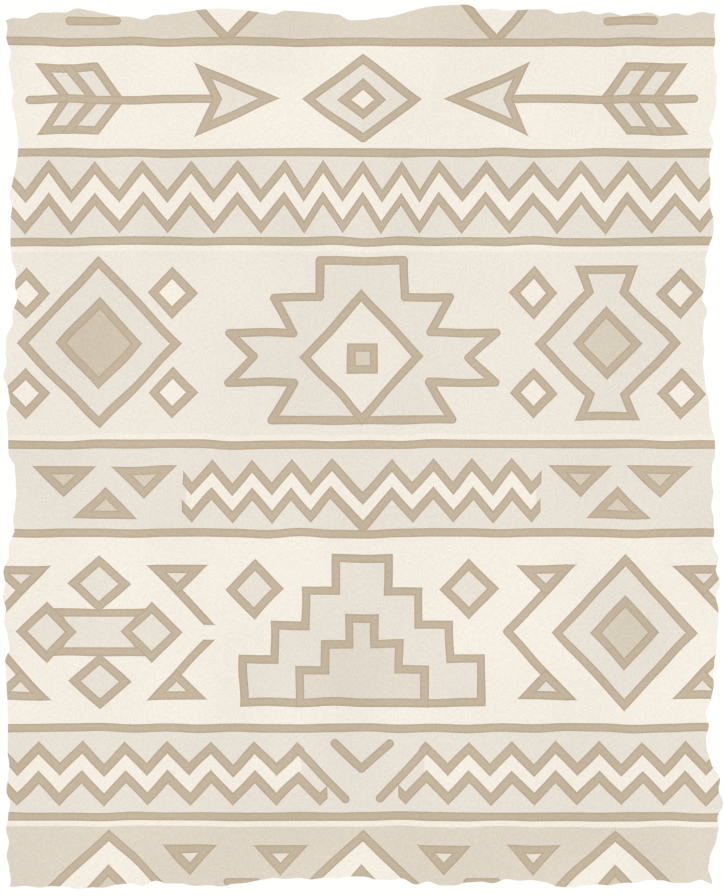
Give the GLSL for this pattern, as a WebGL 2 fragment shader.

```glsl
#version 300 es
precision highp float;
// Hand-inked bands on torn cream paper: arrows, zigzags, diamonds, stepped motifs.
// Bands are folded about the centre and drawn with distance functions;
// noise adds an unsteady hand, grain and ragged edges.
uniform vec2 u_resolution;
out vec4 outColor;

const vec2 SHEET = vec2(6.2, 7.68); // drawing units, y down
const float MID = 3.1, STROKE = 0.036, WOBBLE = 0.022, GRAIN = 0.022;
const vec3 CREAM = vec3(0.955, 0.933, 0.885), SOFT = vec3(0.91, 0.885, 0.84);
const vec3 SAND = vec3(0.85, 0.81, 0.74), WHITE = vec3(1, 1, 0.995);
const vec3 INK = vec3(0.77, 0.71, 0.62), INK_RIM = vec3(0.73, 0.65, 0.55);
const float RULES[7] = float[7](0.36, 1.31, 2.07, 3.81, 4.57, 6.24, 7.0);
// Right half of the stepped star
const vec2 STAR[11] = vec2[11](vec2(0, 2.23), vec2(0.36, 2.23), vec2(0.36, 2.55),
  vec2(0.75, 2.55), vec2(0.58, 2.85), vec2(1.14, 2.85), vec2(0.92, 3.06),
  vec2(1.14, 3.28), vec2(0.58, 3.28), vec2(0.77, 3.6), vec2(0, 3.6));
vec3 col;
float px;

float hash(vec2 p) {
  p = fract(p * vec2(0.1031, 0.1137));
  p += dot(p, p.yx + 33.33);
  return fract((p.x + p.y) * p.x * 7.31);
}
float noise(vec2 p) {
  vec2 i = floor(p), f = fract(p);
  f *= f * (3.0 - 2.0 * f);
  return mix(mix(hash(i), hash(i + vec2(1, 0)), f.x),
    mix(hash(i + vec2(0, 1)), hash(i + 1.0), f.x), f.y);
}
float segment(vec2 p, vec2 a, vec2 b) {
  p -= a; b -= a;
  return length(p - b * clamp(dot(p, b) / dot(b, b), 0.0, 1.0));
}
float diamond(vec2 p, vec2 r) { return (dot(abs(p), r.yx) - r.x * r.y) / length(r); }
float box(vec2 p, vec2 r) { p = abs(p) - r; return max(p.x, p.y); }
float zig(float x) { return 1.0 - abs(fract(x) * 2.0 - 1.0); }
float star(vec2 p) {
  float d = 9.0, side = 1.0;
  for (int i = 0; i < 10; i++) {
    vec2 a = STAR[i], b = STAR[i + 1];
    d = min(d, segment(p, a, b));
    if ((a.y > p.y) != (b.y > p.y) && p.x < mix(a.x, b.x, (p.y - a.y) / (b.y - a.y))) side = -side;
  }
  return d * side;
}
// Nested boxes on one base
float pyramid(vec2 p, int n, float top, float w, vec2 grow) {
  float d = 9.0;
  for (int i = 0; i < n; i++, top += grow.y, w += grow.x)
    d = min(d, box(p - vec2(0, (top + 6.02) * 0.5), vec2(w, (6.02 - top) * 0.5)));
  return d;
}
void fill(float d, vec3 c) { col = mix(col, c, smoothstep(px, -px, d)); }
void ink(float d) {
  d = abs(d);
  fill(d - STROKE, mix(INK, INK_RIM, 0.8 * smoothstep(0.4, 1.0, d / STROKE)));
}
void shape(float d, vec3 c) { fill(d, c); ink(d); }
void gem(vec2 p, float w, float h, vec3 c) { shape(diamond(p, vec2(w, h)), c); }
// Triangle from a flat side at y = 0 to a tip at y = h
void wedge(vec2 p, float w, float h, vec3 c) {
  shape(max(-p.y, (abs(p.x) * h + p.y * w - w * h) / length(vec2(w, h))), c);
}
// Two zigzags with a pale ribbon between
void ribbon(float y, float gap, float clipUp, float clipLow) {
  fill(max(max(-y, y - gap) * 0.65, max(clipUp, clipLow)), CREAM);
  ink(max(abs(y) * 0.65, clipUp));
  ink(max(abs(y - gap) * 0.65, clipLow));
}

void main() {
  vec2 uv = gl_FragCoord.xy / u_resolution, sheet = vec2(uv.x, 1.0 - uv.y) * SHEET;
  px = 0.85 * SHEET.y / u_resolution.y;
  vec2 p = sheet + WOBBLE * (vec2(noise(sheet * 3.5), noise(sheet * 3.5 + 40.0)) - 0.5);
  float m = abs(p.x - MID), y = p.y;
  bool left = p.x < MID;
  vec2 k = vec2(m, y);
  int band = 0;
  for (int i = 0; i < 7; i++) band += int(y > RULES[i]);
  vec3 pale = mix(CREAM, SOFT, 0.5);
  col = band % 4 == 1 ? CREAM : band == 3 ? pale : band % 7 == 0 ? mix(SOFT, SAND, 0.65) : SOFT;
  if (band == 0) { // cropped triangles
    wedge(k - vec2(1.15, -0.15), 0.45, 0.49, CREAM);
    ink(segment(k, vec2(2.1, 0.18), vec2(2.5, 0.18)));
  } else if (band == 1) { // arrows facing a diamond
    vec2 q = vec2(m, abs(y - 0.85));
    float s = abs(q.x - 0.75 * q.y - 2.3), cap = q.y - 0.27;
    shape(max((s - 0.22) * 0.8, cap), SOFT);
    ink(max(s * 0.8, cap));
    ink(segment(q, vec2(1.3, 0), vec2(2.85, 0)));
    shape(max(q.y * 0.91 - (q.x - 0.8) * 0.4, (q.x - 1.24 - 0.48 * q.y) * 0.9), SOFT);
    gem(q, 0.46, 0.34, SOFT);
    gem(q, 0.15, 0.13, CREAM);
  } else if (band == 2) { // full zigzag
    ribbon(y - 1.43 - 0.25 * zig(m < 0.66 ? m / 0.33 : (m - 0.66) / 0.405), 0.27, -1.0, -1.0);
  } else if (band == 3) { // star between medallions
    shape(star(k), SOFT);
    gem(k - vec2(0, 3.06), 0.48, 0.53, pale);
    shape(box(k - vec2(0, 3.07), vec2(0.095)), SAND);
    vec2 q = abs(p - vec2(left ? 0.85 : 5.2, 2.94));
    float waist = max(q.y - 0.63, (q.x + 0.025 - 0.39 * q.y) * 0.93);
    shape(left ? diamond(q, vec2(0.66, 0.69)) : min(diamond(q, vec2(0.58, 0.6)), waist), SOFT);
    gem(q, left ? 0.32 : 0.25, left ? 0.35 : 0.27, left ? mix(SAND, INK, 0.4) : SAND);
    gem(q - vec2(0.63, 0.43), 0.16, 0.17, CREAM);
  } else if (band == 4) { // short zigzag, triangles
    float dip = m < 0.265 ? 0.28 - 1.06 * m : 0.2 * zig((m - 0.265) / 0.34);
    ribbon(y - 3.99 - dip, 0.24, m - 1.5, m - 1.5);
    wedge(vec2(abs(m - 2.21) - 0.34, y - 4.03), 0.19, 0.19, SAND);
    wedge(vec2(m - 2.2, 4.41 - y), 0.19, 0.19, SAND);
  } else if (band == 5) { // pyramid, flower, nested diamond
    shape(pyramid(k, 4, 4.78, 0.22, vec2(0.265, 0.29)), SOFT);
    shape(pyramid(k, 3, 5.3, 0.11, vec2(0.21, 0.22)), mix(SOFT, SAND, 0.4));
    gem(k - vec2(0.92, 5.05), 0.2, 0.21, SOFT);
    vec2 e = abs(k - vec2(2.25, 5.42));
    ink(max(segment(e, vec2(1, 0), vec2(0.5, 0.54)), left ? 0.1 - e.y : -1.0));
    wedge(vec2(e.x - 0.67, 0.54 - e.y), 0.17, 0.17, SOFT);
    if (left) shape(box(e, vec2(0.275 + 0.5 * e.y, 0.17)), SOFT);
    gem(left ? e - vec2(0, 0.42) : e, left ? 0.22 : 0.57, left ? 0.19 : 0.62, SOFT);
    gem(left ? e - vec2(0.45, 0) : e, left ? 0.21 : 0.25, left ? 0.21 : 0.27, left ? SOFT : SAND);
  } else if (band == 6) { // split zigzag around a V
    ribbon(y - 6.41 - 0.19 * zig((m - 0.55) / 0.37), 0.25, 0.53 - m, 0.34 - m);
    ink(segment(k, vec2(0.15, 6.85), vec2(0.55, 6.42)));
    ink(segment(k, vec2(0, 6.59), vec2(0.24, 6.37)));
  } else { // cropped peaks
    float f = abs(m - 1.085);
    wedge(vec2(f - 1.085, 7.72 - y), 0.6, 0.56, CREAM);
    wedge(vec2(f - 1.085, 7.75 - y), 0.26, 0.29, SAND);
    wedge(vec2(f - 0.385, y - 7.28), 0.15, 0.17, SOFT);
    ink(segment(k, vec2(0.9, 7.56), vec2(1.15, 7.56)));
  }
  for (int i = 0; i < 7; i++) { // rules with a pale side
    float d = y - RULES[i];
    fill(abs(d + (i % 2 == 0 ? -0.06 : 0.06)) - 0.025, CREAM);
    ink(d);
  }
  // Grain and torn border
  col += GRAIN * (hash(floor(sheet * 65.0)) - 0.5) + 0.02 * (noise(sheet * 2.0) - 0.5);
  vec2 s = step(SHEET * 0.5, sheet) * 31.0 + vec2(0, 9), t = sheet.yx;
  vec2 tear = 0.15 * vec2(noise(vec2(t.x * 1.6, s.x)), noise(vec2(t.y * 1.6, s.y)));
  tear += 0.045 * vec2(noise(vec2(t.x * 9.0, s.x)), noise(vec2(t.y * 9.0, s.y)));
  vec2 rim = min(sheet, SHEET - sheet) - tear;
  outColor = vec4(mix(WHITE, col, smoothstep(-px, px, min(rim.x, rim.y))), 1);
}
```
